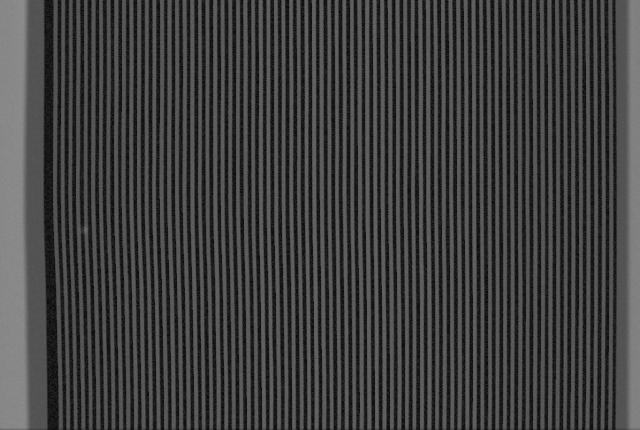
Write a WebGL 2 fragment shader that draws this pattern.

```glsl
#version 300 es
precision highp float;

#define STRIPES 74.0
#define DUTY 0.53
#define FIELD_LEFT 0.083
#define FIELD_RIGHT 0.9625
#define WALL_LEFT 0.069
#define BORDER_LEFT 0.042
#define BORDER_RIGHT 0.982
#define WOBBLE 0.05
#define GRAIN_ROWS 344.0
#define GAP_GRAIN 0.085
#define STRIPE_GRAIN 0.03

uniform vec2 u_resolution;
out vec4 fragColor;

float hash(vec2 p) {
    return fract(sin(dot(p, vec2(127.1, 311.7))) * 43758.5453);
}

float noise(vec2 p) {
    vec2 i = floor(p), f = fract(p);
    f = f * f * (3.0 - 2.0 * f);
    return mix(mix(hash(i), hash(i + vec2(1.0, 0.0)), f.x),
               mix(hash(i + vec2(0.0, 1.0)), hash(i + vec2(1.0, 1.0)), f.x), f.y);
}

// Coverage to the right of an edge, softened by a given half width
float rightOf(float edge, float x, float soft) {
    return smoothstep(edge - soft, edge + soft, x);
}

void main() {
    vec2 uv = gl_FragCoord.xy / u_resolution;
    vec2 square = gl_FragCoord.xy / u_resolution.y;
    float pixel = 1.0 / u_resolution.x;
    float lower = 1.0 - smoothstep(0.0, 0.6, uv.y);

    // Slow bends of the outer edges
    float bend = 0.0025 * (noise(vec2(3.0, uv.y * 6.0)) - 0.5);
    float wallLeft = WALL_LEFT + 0.006 * lower + bend;
    float fieldLeft = FIELD_LEFT + 0.009 * lower + bend;
    float fieldRight = FIELD_RIGHT + 0.002 * sin(3.14159 * uv.y) - 0.001;
    float borderLeft = BORDER_LEFT - 0.003 * sin(3.14159 * uv.y) + 0.003 * lower + bend;

    // Stripes, each with its own slight wander, width and tone
    float period = (fieldRight - fieldLeft) / STRIPES;
    float phase = (uv.x - fieldLeft) / period;
    float id = floor(phase);
    float wander = WOBBLE * (noise(vec2(id * 7.0, uv.y * 9.0)) - 0.5);
    float halfWidth = 0.5 * DUTY + 0.04 * (hash(vec2(id, 5.0)) - 0.5);
    float distanceToStripe = abs(fract(phase) - 0.5 * DUTY - 0.04 + wander) - halfWidth;
    float edgeSoft = 0.06 + 0.6 * pixel / period;
    float stripe = 1.0 - smoothstep(-edgeSoft, edgeSoft, distanceToStripe);
    stripe *= step(0.0, phase) * step(phase, STRIPES);

    // Fine grain, strongest in the dark gaps
    vec2 cell = floor(square * GRAIN_ROWS);
    float grain = hash(cell) - 0.5;
    float gapTone = 0.092 + GAP_GRAIN * grain;
    float centreGlow = 1.0 - smoothstep(0.05, 0.5, abs(uv.x - 0.55));
    float stripeTone = 0.335 + 0.035 * centreGlow + 0.02 * (hash(vec2(id, 9.0)) - 0.5);
    stripeTone += STRIPE_GRAIN * grain;
    float tone = mix(gapTone, stripeTone, stripe);

    // Small pale flaw across a gap near the left side
    vec2 flaw = (uv - vec2(0.131, 0.465)) / vec2(0.006, 0.009);
    tone += 0.12 * exp(-dot(flaw, flaw));

    // Grey side bands and pale outer borders
    float band = max(1.0 - rightOf(wallLeft, uv.x, 1.2 * pixel),
                     rightOf(fieldRight, uv.x, 1.2 * pixel));
    float bandTone = 0.325 + 0.02 * grain;
    tone = mix(tone, bandTone, band);
    float border = max(1.0 - rightOf(borderLeft, uv.x, 0.006),
                       rightOf(BORDER_RIGHT, uv.x, 0.006));
    float borderTone = mix(0.535, 0.50, step(0.5, uv.x)) + 0.02 * grain;
    borderTone += 0.015 * (noise(vec2(uv.x * 60.0, uv.y * 2.0)) - 0.5);
    tone = mix(tone, borderTone, border);

    // Thin shade along the bottom edge
    tone *= mix(0.8, 1.0, smoothstep(0.0, 0.006, uv.y));
    fragColor = vec4(vec3(tone), 1.0);
}
```
